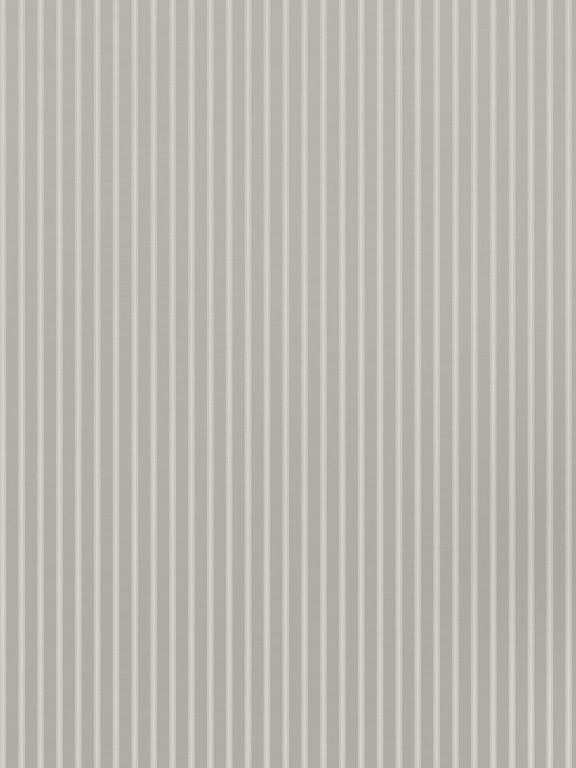
Reproduce this pattern procedurally as a WebGL 2 fragment shader.

```glsl
#version 300 es
precision highp float;

uniform vec2 u_resolution;
out vec4 fragColor;

float hash(vec2 p) {
    p = fract(p * vec2(0.1031, 0.1137));
    p += dot(p, p.yx + 33.33);
    return fract((p.x + p.y) * p.x * 7.31);
}

float noise(vec2 p) {
    vec2 cell = floor(p);
    vec2 f = fract(p);
    f = f * f * (3.0 - 2.0 * f);
    return mix(mix(hash(cell), hash(cell + vec2(1.0, 0.0)), f.x),
               mix(hash(cell + vec2(0.0, 1.0)), hash(cell + 1.0), f.x), f.y);
}

// Coverage of a line by a pixel, with all lengths in stripe periods
float line(float d, float halfWidth, float pixel) {
    float left = max(d - 0.5 * pixel, -halfWidth);
    float right = min(d + 0.5 * pixel, halfWidth);
    return clamp((right - left) / pixel, 0.0, 1.0);
}

void main() {
    vec2 uv = gl_FragCoord.xy / u_resolution;

    // Stripe coordinates: about thirty and a half repeats across
    float repeats = 30.54;
    float across = uv.x * repeats - 0.15;
    float pixel = 1.2 * repeats / u_resolution.x;
    float d = abs(fract(across + 0.5) - 0.5);
    float stripeId = floor(across + 0.5);

    // Ground cloth: cool at the top, darker and warmer lower down
    vec3 coolGrey = vec3(0.712, 0.711, 0.692);
    vec3 warmGrey = vec3(0.680, 0.670, 0.650);
    float fade = smoothstep(1.0, 0.1, uv.y + 0.12 * (noise(uv * 3.0) - 0.5));
    vec3 color = mix(coolGrey, warmGrey, 0.1 + 0.8 * fade);

    // Pale band with a broad centre and a thin line on either side
    vec3 bandGrey = vec3(0.755, 0.748, 0.730);
    vec3 paleLine = vec3(0.835, 0.826, 0.808);
    float wear = 0.88 + 0.12 * noise(vec2(stripeId * 7.0, uv.y * 14.0));
    color = mix(color, bandGrey, line(d, 0.165, pixel));
    color = mix(color, paleLine, wear * line(d, 0.068, pixel));
    color = mix(color, paleLine, 0.62 * wear * line(d - 0.137, 0.026, pixel));

    // Soft light: shadow at the lower right, lifted corner below it
    vec2 shadow = (uv - vec2(0.95, 0.32)) / vec2(0.22, 0.17);
    vec2 corner = (uv - vec2(1.0, 0.06)) / vec2(0.18, 0.14);
    float light = 1.0 - 0.03 * exp(-dot(shadow, shadow));
    light += 0.025 * exp(-dot(corner, corner));
    light += 0.012 * (noise(uv * vec2(4.0, 5.0) + 9.0) - 0.5);

    // Fine weave, with threads running mostly sideways
    float weft = noise(uv * vec2(70.0, 500.0)) - 0.5;
    float warp = noise(uv * vec2(380.0, 60.0) + 31.0) - 0.5;
    light += 0.016 * weft + 0.010 * warp;

    fragColor = vec4(color * light, 1.0);
}
```
